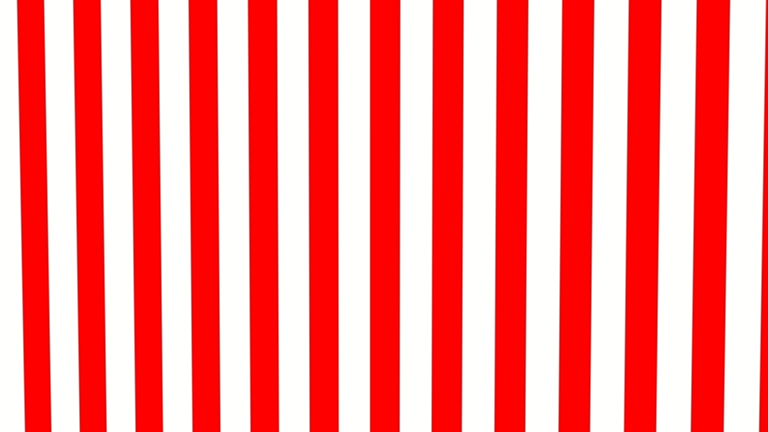
Write a Shadertoy shader that draws this pattern.

```glsl
// Red and white vertical stripes, widening to the right and tilting in gentle perspective.

// Perspective rows (start, pitch, growth): x = (start + pitch*k) / (1 - growth*k)
const vec3 ROW_BOTTOM = vec3(0.03255, 0.07033, 0.00943);
const vec3 ROW_TOP    = vec3(0.02214, 0.07225, 0.00905);

const float STRIPE_FILL = 0.485;   // red share of each repeat
const float EDGE_SOFT   = 0.0015;  // half width of the edge ramp, in canvas widths
const float RIM_INNER   = 0.0012;  // depth where the dark rim starts to fade
const float RIM_OUTER   = 0.0032;  // depth where the rim is gone

const vec3 WHITE = vec3(1.0, 1.0, 0.995);
const vec3 RED   = vec3(0.995, 0.0, 0.0);
const vec3 RIM   = vec3(0.81, 0.03, 0.03);

// Signed distance to the nearest stripe edge in canvas widths, positive inside.
float stripeDistance(vec2 uv) {
    vec3 row = mix(ROW_BOTTOM, ROW_TOP, uv.y);
    float scale = row.y + row.z * uv.x;
    float k = (uv.x - row.x) / scale;

    // Distance from the stripe's centre line, in repeats
    float halfFill = 0.5 * STRIPE_FILL;
    float offset = k - halfFill;
    offset = abs(offset - floor(offset + 0.5));

    // Convert repeats to canvas widths with the local pitch
    float localPitch = scale * scale / (row.y + row.z * row.x);
    return (halfFill - offset) * localPitch;
}

void mainImage(out vec4 fragColor, in vec2 fragCoord) {
    vec2 uv = fragCoord / iResolution.xy;
    float d = stripeDistance(uv);

    // Thin dark rim just inside each stripe
    vec3 ink = mix(RIM, RED, smoothstep(RIM_INNER, RIM_OUTER, d));

    // Soft edge, never narrower than the sampling grid
    float soft = max(EDGE_SOFT, 0.75 / iResolution.x);
    float coverage = smoothstep(-soft, soft, d);

    fragColor = vec4(mix(WHITE, ink, coverage), 1.0);
}
```
